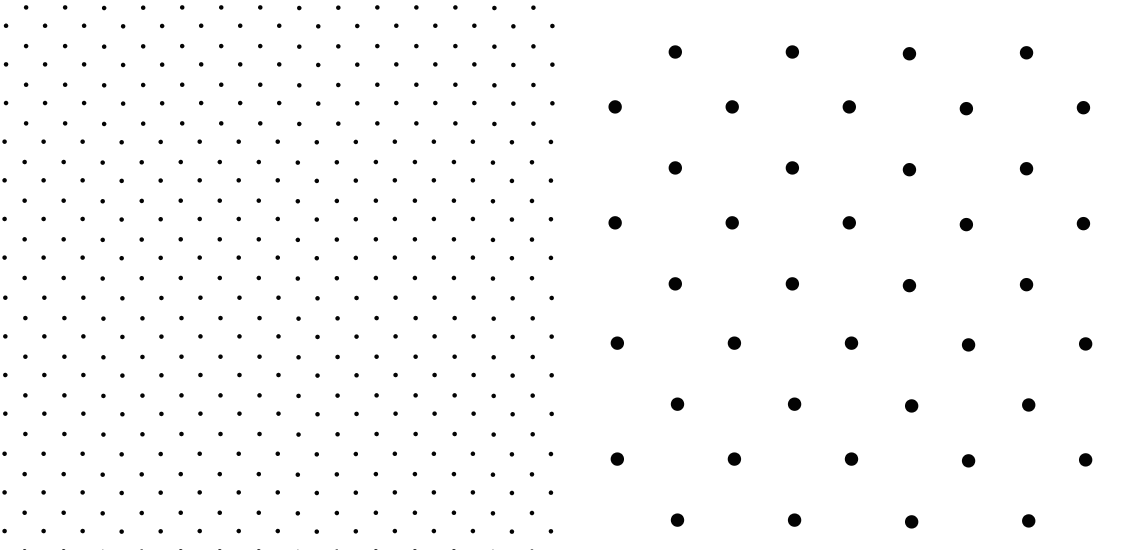
Left: the whole. Right: its middle third, enlarged.
Write a Shadertoy shader that draws this pattern.

```glsl
// Staggered small black dots on white, laid in tiles with slight registration drift
#define CANVAS_WIDTH 768.0
#define DOT_RADIUS 3.05
#define COLUMN_STEP 53.52
#define ROW_STEP 53.0
#define TILE_COLUMNS 5.0
#define TILE_ROWS 4.0
#define TILE_HEIGHT 214.0
#define MAIN_START vec2(6.3, 194.3)
#define OFFSET_START vec2(33.8, 222.2)
#define DOT_SAG 0.8
#define INK vec3(0.01)
#define PAPER vec3(1.0)

// Registration error of each band of tiles
vec2 tileDrift(float band) {
    return band < 0.0 ? vec2(2.0) : vec2(mod(band, 2.0), 0.0);
}

// Distance to the nearest dot of one lattice; one column per tile sags
float latticeDistance(vec2 p, vec2 start, float sagColumn) {
    float row = round((p.y - start.y) * TILE_ROWS / TILE_HEIGHT);
    float band = floor(row / TILE_ROWS);
    vec2 origin = start + tileDrift(band);
    float column = round((p.x - origin.x) / COLUMN_STEP);
    float pastSag = mod(column - sagColumn, TILE_COLUMNS);
    float sag = DOT_SAG * max(0.0, 1.0 - 0.55 * pastSag);
    vec2 center = origin + vec2(
        column * COLUMN_STEP,
        band * TILE_HEIGHT + (row - band * TILE_ROWS) * ROW_STEP + sag);
    return length(p - center) - DOT_RADIUS;
}

void mainImage(out vec4 fragColor, in vec2 fragCoord) {
    // Canvas units, measured down from the top left
    float pixel = CANVAS_WIDTH / iResolution.x;
    vec2 p = vec2(fragCoord.x, iResolution.y - fragCoord.y) * pixel;

    // Two interleaved lattices
    float d = min(latticeDistance(p, MAIN_START, 3.0),
                  latticeDistance(p, OFFSET_START, 2.0));

    // Smooth ink edge
    float coverage = clamp(0.5 - d / pixel, 0.0, 1.0);
    fragColor = vec4(mix(PAPER, INK, coverage), 1.0);
}
```
